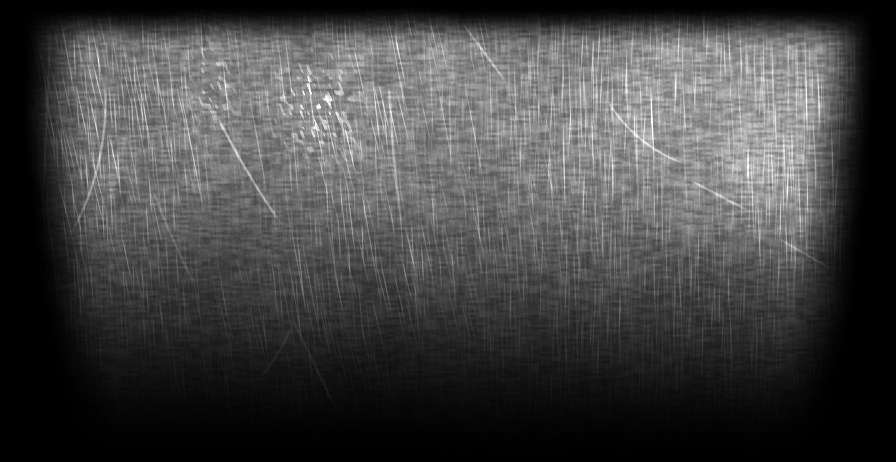
Give the GLSL for this texture, as a WebGL 2 fragment shader.

```glsl
#version 300 es
precision highp float;
// Scratched, brushed dark metal plate, lit from above, fading to black edges.

#define ASPECT 1.939
#define METAL_GAIN 0.53
#define GRAIN_AMOUNT 0.34
#define SCRATCH_GAIN 0.36
#define SCRATCH_WIDTH 0.0026
#define MARK_GAIN 0.27
#define LAYERS 8
#define MARKS 11

uniform vec2 u_resolution;
out vec4 fragColor;

// Long marks: start and end points, then sideways bend and strength.
const vec4 markEnds[MARKS] = vec4[](
    vec4(0.227, 0.828, 0.144, 0.477), vec4(0.467, 0.755, 0.614, 0.508),
    vec4(0.997, 0.955, 1.098, 0.818), vec4(1.313, 0.785, 1.495, 0.641),
    vec4(1.495, 0.609, 1.621, 0.543), vec4(0.631, 0.313, 0.732, 0.104),
    vec4(0.631, 0.293, 0.561, 0.180), vec4(0.109, 0.937, 0.093, 0.545),
    vec4(0.841, 0.823, 0.871, 0.495), vec4(1.687, 0.482, 1.806, 0.414),
    vec4(0.328, 0.596, 0.429, 0.369));
const vec2 markShape[MARKS] = vec2[](
    vec2(-0.028, 1.0), vec2(0.006, 1.2), vec2(0.0, 0.8), vec2(0.022, 0.8),
    vec2(0.0, 0.8), vec2(0.0, 0.5), vec2(-0.005, 0.4), vec2(0.0, 0.7),
    vec2(0.003, 0.8), vec2(0.0, 0.7), vec2(0.004, 0.5));

float hash(vec2 p) {
    vec3 q = fract(p.xyx * vec3(0.1031, 0.1030, 0.0973));
    q += dot(q, q.yzx + 33.33);
    return fract((q.x + q.y) * q.z);
}

float noise(vec2 p) {
    vec2 i = floor(p), f = fract(p);
    f = f * f * (3.0 - 2.0 * f);
    return mix(mix(hash(i), hash(i + vec2(1, 0)), f.x),
               mix(hash(i + vec2(0, 1)), hash(i + vec2(1, 1)), f.x), f.y);
}

float cloud(vec2 p) {
    return 0.55 * noise(p) + 0.3 * noise(p * 2.1 + 7.0) + 0.15 * noise(p * 4.3 + 19.0);
}

float glow(vec2 p, vec2 center, vec2 radius) {
    vec2 d = (p - center) / radius;
    return exp(-dot(d, d));
}

// One staggered grid of thin tapered lines, sheared by tilt.
float scratchLayer(vec2 p, float tilt, vec2 cells, float seed) {
    vec2 q = vec2(p.x + tilt * p.y + 3.0, p.y) * cells;
    q.y += 17.0 * hash(vec2(floor(q.x), seed));
    vec2 id = floor(q) + seed * 31.0, f = fract(q);
    float center = 0.5 + 0.4 * (hash(id) - 0.5) + 0.5 * (hash(id + 5.3) - 0.5) * (f.y - 0.5);
    float line = 1.0 - smoothstep(0.0, SCRATCH_WIDTH, abs(f.x - center) / cells.x);
    float taper = smoothstep(0.0, 0.4, f.y) * (1.0 - smoothstep(0.6, 1.0, f.y));
    float strength = hash(id + 11.7);
    return line * taper * strength * strength;
}

// A single bowed scratch, fading toward both ends.
float longMark(vec2 p, vec4 ends, float bend) {
    vec2 along = ends.zw - ends.xy;
    float len = length(along);
    along /= len;
    vec2 d = p - ends.xy;
    float t = dot(d, along) / len;
    float side = dot(d, vec2(along.y, -along.x)) - bend * 4.0 * t * (1.0 - t);
    float inside = smoothstep(0.0, 0.12, t) * (1.0 - smoothstep(0.8, 1.0, t));
    return inside * (1.0 - smoothstep(0.0005, 0.0045, abs(side)));
}

void main() {
    vec2 uv = gl_FragCoord.xy / u_resolution;
    vec2 p = uv * vec2(ASPECT, 1.0);

    // Broad light: bright above, strongest at the right
    float light = smoothstep(0.0, 0.75, uv.y) * mix(0.78, 1.04, uv.x);
    light += 0.19 * glow(p, vec2(1.69, 0.74), vec2(0.26, 0.24));
    light += 0.15 * glow(p, vec2(0.76, 0.79), vec2(0.36, 0.18));
    light *= 0.84 + 0.32 * cloud(p * 5.0);

    // Horizontal brushing crossed by fine upright fibres
    float grain = 0.55 * noise(p * vec2(45.0, 190.0)) + 0.25 * noise(p * vec2(210.0, 30.0) + 40.0)
                + 0.2 * noise(p * 230.0 + 90.0) - 0.5;

    // Dense scratches: leaning one way at left, the other at right
    float scratches = 0.0;
    for (int i = 0; i < LAYERS; i++) {
        float k = float(i), r = hash(vec2(k, 3.7));
        float onRight = mod(k, 2.0);
        float area = mix(1.0 - smoothstep(0.8, 1.6, p.x), smoothstep(0.6, 1.4, p.x), onRight);
        float tilt = mix(0.02 + 0.3 * r, 0.1 - 0.3 * r, onRight);
        float patches = smoothstep(0.25, 0.7, cloud(p * 4.0 + k * 9.0));
        scratches += area * patches * scratchLayer(p, tilt, vec2(48.0 + 9.0 * k, 3.0 + 0.9 * k), k + 1.0);
    }

    // Chipped specks and rubbed smears
    float chips = smoothstep(0.67, 0.82, noise(vec2(p.x + 0.4 * p.y, p.y) * vec2(130.0, 65.0)));
    chips *= glow(p, vec2(0.69, 0.77), vec2(0.09, 0.11)) + 0.6 * glow(p, vec2(0.46, 0.81), vec2(0.05, 0.12));
    float smears = glow(vec2(p.x - 0.28 * (p.y - 0.63), p.y), vec2(0.25, 0.63), vec2(0.014, 0.065))
                 + 0.5 * glow(p, vec2(1.49, 0.53), vec2(0.03, 0.08))
                 + 0.5 * glow(p, vec2(0.90, 0.42), vec2(0.016, 0.07))
                 + 0.4 * glow(p, vec2(0.95, 0.61), vec2(0.035, 0.035));

    float marks = 0.0;
    for (int i = 0; i < MARKS; i++)
        marks += markShape[i].y * longMark(p, markEnds[i], markShape[i].x);

    // Soft black frame, wider toward the lower corners
    float inset = 0.06 * (1.0 - uv.y) * (1.0 - uv.y);
    float ragged = 0.012 * (cloud(p * 9.0) - 0.5);
    float frame = smoothstep(0.02, 0.1, uv.x - inset + ragged)
                * (1.0 - smoothstep(0.9, 0.98, uv.x + inset + ragged))
                * (1.0 - smoothstep(0.89, 0.985, uv.y + ragged));

    float shade = METAL_GAIN * light * (1.0 + GRAIN_AMOUNT * 2.0 * grain);
    shade += (0.25 + 0.75 * light) * (SCRATCH_GAIN * scratches * smoothstep(0.0, 0.5, uv.y)
           + MARK_GAIN * marks + 0.4 * chips + 0.2 * smears * (0.6 + grain));
    fragColor = vec4(vec3(clamp(shade * frame, 0.0, 1.0)), 1.0);
}
```
